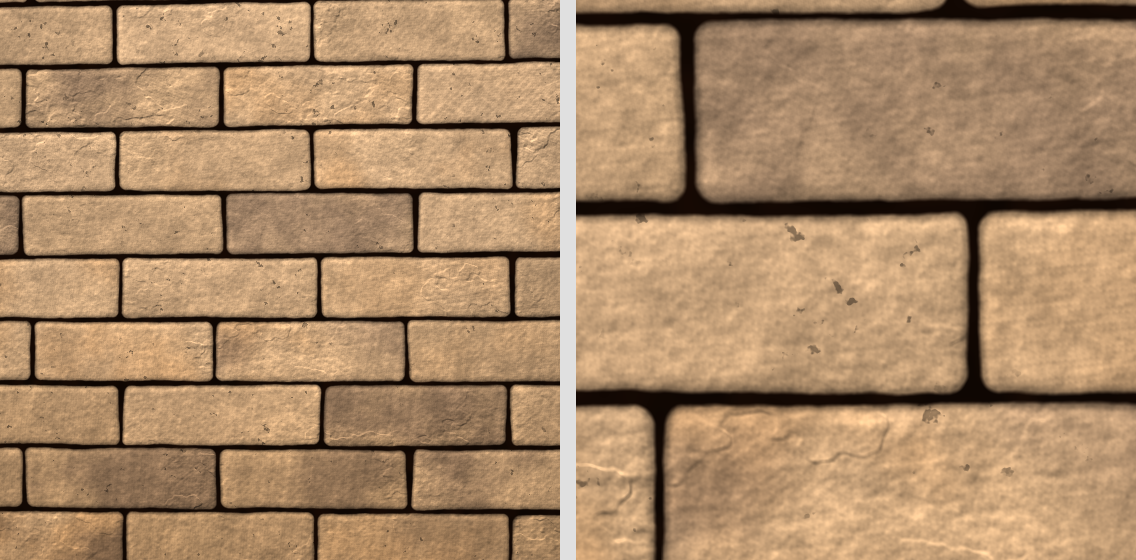
Left: the whole. Right: its middle third, enlarged.
A Shadertoy shader for this texture:

```glsl
// Weathered tan brick wall in running bond with thin dark open joints.
// Each brick is a jittered rounded box; noise gives ragged edges, stains,
// pits and chipped ledges, lit from the upper left by a height difference.

struct Brick { float dist; vec2 id; };

float hash(vec2 p) {
    return fract(sin(dot(p, vec2(127.1, 311.7))) * 43758.5453);
}

float noise(vec2 p) {
    vec2 i = floor(p), f = fract(p);
    f = f * f * (3.0 - 2.0 * f);
    return mix(mix(hash(i), hash(i + vec2(1, 0)), f.x),
               mix(hash(i + vec2(0, 1)), hash(i + vec2(1, 1)), f.x), f.y);
}

// Octaves are rotated so that no lattice direction shows
float fbm(vec2 p) {
    float sum = 0.0, amp = 0.5;
    for (int i = 0; i < 4; i++) {
        p = mat2(1.6, 1.2, -1.2, 1.6) * p + 7.3;
        sum += amp * noise(p * 0.5);
        amp *= 0.5;
    }
    return sum;
}

// Horizontal place of the joint at the left of brick k
float jointX(float k, float row) {
    return 0.219 - 0.17 * mod(row, 2.0) + 0.344 * k + 0.026 * (hash(vec2(k, row)) - 0.5);
}

// Signed distance to the brick around p (negative inside) and its cell
Brick findBrick(vec2 p) {
    float down = 1.0 - p.y;
    vec2 w = vec2(p.x, down + p.x * mix(0.016, -0.008, down) - 0.0084);
    float row = floor(w.y / 0.1126);
    float k = floor((p.x - jointX(0.0, row)) / 0.344);
    if (p.x < jointX(k, row)) k -= 1.0;
    else if (p.x > jointX(k + 1.0, row)) k += 1.0;

    vec2 id = vec2(k, row);
    float left = jointX(k, row), right = jointX(k + 1.0, row);
    vec2 q = w - vec2(0.5 * (left + right), (row + 0.5) * 0.1126);
    q += (hash(id + 5.1) - 0.5) * q.yx * vec2(0.07, 0.012);
    q += 0.004 * (vec2(noise(p * 14.0 + id * 3.7), noise(p * 14.0 + id * 5.3 + 40.0)) - 0.5);
    q += 0.0028 * (fbm(p * 60.0 + id) - 0.47);

    vec2 halfSize = vec2(0.5 * (right - left), 0.0563) - 0.0031 - 0.0014 * hash(id + 9.4);
    vec2 e = abs(q) - halfSize + 0.011;
    return Brick(length(max(e, 0.0)) + min(max(e.x, e.y), 0.0) - 0.011, id);
}

// Surface height: rounded rim, grain and broken ledges
float relief(vec2 p) {
    Brick b = findBrick(p);
    vec2 s = p + b.id * 17.3;
    float chipped = smoothstep(0.40, 0.72, noise(s * 8.0)) * (0.25 + 0.75 * hash(b.id + 3.7));
    float ledge = smoothstep(0.46, 0.51, fbm(s * vec2(17.0, 24.0)));
    return 0.24 * smoothstep(0.0, 0.012, -b.dist)
         + 0.42 * fbm(s * vec2(55.0, 75.0)) * (0.45 + 1.2 * chipped)
         + 0.22 * fbm(s * 150.0)
         + 0.30 * ledge * chipped;
}

vec3 brickColor(vec2 p, vec2 id) {
    vec2 s = p + id * 11.9;
    vec3 col = mix(vec3(0.75, 0.61, 0.46), vec3(0.84, 0.69, 0.53), hash(id + 1.3));

    // Warm firing blush and smoky grey stain, stronger on some bricks
    float blush = smoothstep(0.5, 1.0, hash(id + 6.2)) * smoothstep(0.4, 0.7, fbm(s * 7.0));
    col = mix(col, vec3(0.79, 0.59, 0.39), 0.45 * blush);
    float smoky = smoothstep(0.64, 0.86, hash(id + 2.8));
    float cloud = smoothstep(0.22, 0.62, fbm(s * vec2(7.0, 10.0)));
    col = mix(col, vec3(0.46, 0.37, 0.30), cloud * (0.10 + 0.56 * smoky));

    // Mottling, sandy grain and small dark pits
    col *= 0.87 + 0.30 * fbm(s * 32.0);
    col *= 0.88 + 0.26 * fbm(s * 130.0);
    float pit = smoothstep(0.66, 0.74, fbm(s * 85.0)) * smoothstep(0.35, 0.65, noise(s * 13.0));
    return col * (1.0 - 0.38 * pit);
}

void mainImage(out vec4 fragColor, in vec2 fragCoord) {
    vec2 p = fragCoord / iResolution.y;
    Brick b = findBrick(p);
    vec3 col = brickColor(p, b.id);

    // Relief light and darkened rim
    float slope = relief(p) - relief(p + vec2(-0.0012, 0.0021));
    col *= clamp(1.0 + 1.6 * slope, 0.5, 1.28);
    col *= mix(0.68, 1.0, smoothstep(0.0, 0.006, -b.dist));

    // Broad light from above, falling off toward the lower corners
    vec2 fromLight = p - vec2(0.45, 0.66);
    col *= 1.06 - 0.28 * dot(fromLight, fromLight);
    col *= mix(vec3(0.97, 0.94, 0.89), vec3(1.0), smoothstep(0.0, 0.6, p.y));

    // Open joints
    float aa = max(0.0017, 0.8 / iResolution.y);
    vec3 gap = vec3(0.07, 0.03, 0.01) * (0.7 + 0.6 * noise(p * 60.0));
    fragColor = vec4(mix(col, gap, smoothstep(-aa, aa, b.dist)), 1.0);
}
```
